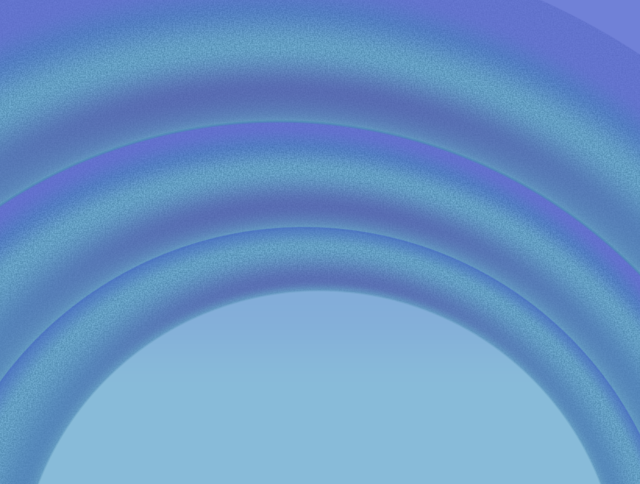
Write a WebGL 2 fragment shader that draws this background.

```glsl
#version 300 es
precision highp float;

uniform vec2 u_resolution;
out vec4 fragColor;

vec2 gradientAt(vec2 cell) {
    vec3 h = fract(cell.xyx * vec3(0.1031, 0.1030, 0.0973));
    h += dot(h, h.yzx + 33.33);
    float angle = 6.2832 * fract((h.x + h.y) * h.z);
    return vec2(cos(angle), sin(angle));
}

float gradientNoise(vec2 p) {
    vec2 i = floor(p), f = fract(p);
    vec2 u = f * f * (3.0 - 2.0 * f);
    vec2 e = vec2(1.0, 0.0);
    float low = mix(dot(gradientAt(i), f), dot(gradientAt(i + e), f - e), u.x);
    float high = mix(dot(gradientAt(i + e.yx), f - e.yx),
                     dot(gradientAt(i + 1.0), f - 1.0), u.x);
    return mix(low, high, u.y);
}

// Positive inside; circle is center.xy and radius
float depthInside(vec2 p, vec3 circle) {
    return circle.z - length(p - circle.xy);
}

// Colour across one arch; stops run from its outer to its inner edge
vec3 archColor(vec2 p, vec3 outer, vec3 inner, vec3 edge, vec4 stops, float grain) {
    float fromOuter = max(depthInside(p, outer), 0.0);
    float fromInner = max(-depthInside(p, inner), 0.0);
    float t = fromOuter / max(fromOuter + fromInner, 1e-4);
    float side = smoothstep(0.15, 1.0, abs(p.x - inner.x) / inner.z);

    vec3 teal = vec3(0.39, 0.62, 0.765);
    vec3 shade = mix(vec3(0.345, 0.425, 0.70), vec3(0.33, 0.53, 0.73), side);
    vec3 color = mix(edge, vec3(0.32, 0.49, 0.76), smoothstep(stops.x, stops.y, t));
    color = mix(color, teal, smoothstep(stops.y - 0.06, stops.z, t));
    color = mix(color, shade, smoothstep(stops.z, stops.w, t));

    // Soft return of light, then a narrow rim
    color = mix(color, vec3(0.36, 0.56, 0.74), 0.5 * smoothstep(stops.w, 1.0, t));
    color = mix(color, vec3(0.41, 0.64, 0.77), 0.75 * exp(-fromInner / 0.010));

    float lit = smoothstep(stops.x, stops.z, t) * (1.0 - smoothstep(stops.z, stops.w, t));
    return color + grain * (0.025 + 0.055 * lit);
}

void main() {
    vec2 p = gl_FragCoord.xy / u_resolution.y;
    float soft = 1.0 / u_resolution.y;
    float grain = gradientNoise(p * 310.0) + 0.5 * gradientNoise(p * 170.0 + 19.0);

    vec3 circles[4] = vec3[4](
        vec3(0.515, -0.340, 1.469), vec3(0.576, -0.292, 1.041),
        vec3(0.628, -0.246, 0.777), vec3(0.660, -0.223, 0.622));
    vec3 edges[3] = vec3[3](
        vec3(0.385, 0.455, 0.805), vec3(0.385, 0.445, 0.805), vec3(0.30, 0.46, 0.76));
    vec4 stops[3] = vec4[3](
        vec4(0.22, 0.42, 0.59, 0.83), vec4(0.04, 0.26, 0.45, 0.80),
        vec4(0.00, 0.06, 0.30, 0.86));

    // Nested arches, largest first
    vec3 color = vec3(0.44, 0.505, 0.845);
    for (int i = 0; i < 3; i++) {
        vec3 arch = archColor(p, circles[i], circles[i + 1], edges[i], stops[i], grain);
        color = mix(color, arch, smoothstep(-soft, soft, depthInside(p, circles[i])));
    }

    // Thin teal seam around the middle arch
    float seam = abs(depthInside(p, circles[1]));
    color = mix(color, vec3(0.28, 0.53, 0.70), 0.5 * (1.0 - smoothstep(0.001, 0.004, seam)));

    // Pale opening, bluer toward its crown
    vec3 opening = mix(vec3(0.535, 0.735, 0.85), vec3(0.515, 0.68, 0.85),
                       smoothstep(0.18, 0.38, p.y));
    float inside = smoothstep(-1.5 * soft, 1.5 * soft, depthInside(p, circles[3]));
    color = mix(color, opening, inside);

    fragColor = vec4(color, 1.0);
}
```
